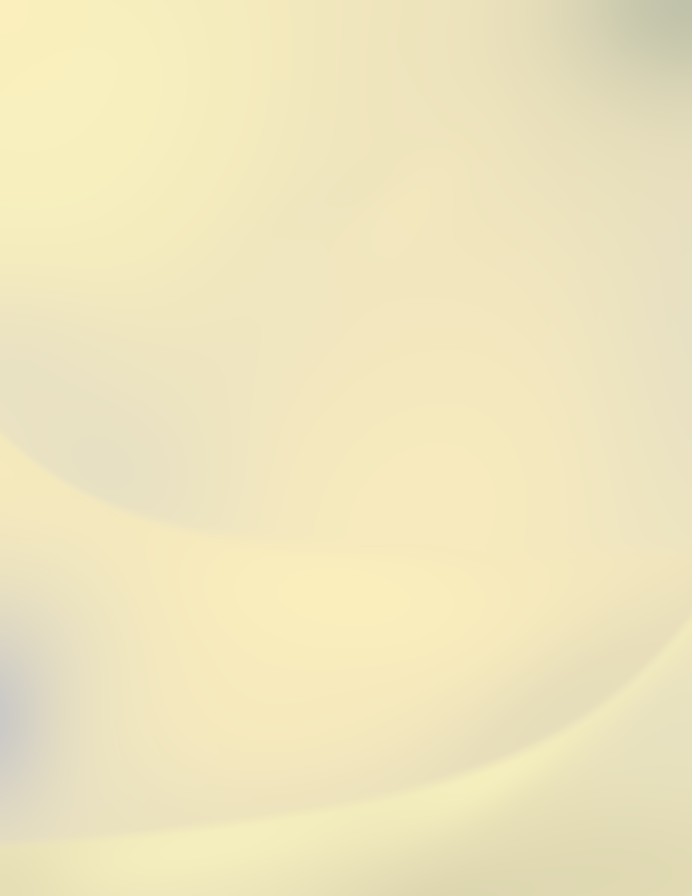
Give the GLSL for this background, as a WebGL 1 fragment shader.

```glsl
precision highp float;
// Soft cream backdrop: three overlapping satin sheets with curved hems.
// Each sheet is a base colour tinted by tilted Gaussian glows; the sheets
// are then layered with feathered edges along two analytic curves.

uniform vec2 u_resolution;

#define CREAM vec3(0.957, 0.910, 0.745)
#define BUTTER vec3(0.985, 0.937, 0.740)
#define LEMON vec3(0.970, 0.945, 0.745)
#define SAND vec3(0.890, 0.857, 0.725)
#define PEARL vec3(0.900, 0.875, 0.765)
#define SAGE vec3(0.745, 0.755, 0.660)
#define LILAC vec3(0.785, 0.780, 0.780)
#define KHAKI vec3(0.850, 0.825, 0.680)
#define HEM_SOFTNESS 0.007

// Gaussian falloff around a centre, with its axes turned by an angle.
float glow(vec2 p, vec2 center, vec2 radius, float angle) {
  float c = cos(angle), s = sin(angle);
  vec2 d = p - center;
  d = vec2(c * d.x + s * d.y, c * d.y - s * d.x) / radius;
  return exp(-dot(d, d));
}

// Height of the hem between the upper and middle sheets.
float upperHem(float x) {
  return 0.374 + 0.144 * exp(-5.2 * x) + 0.010 * x * x * x * x;
}

// Height of the hem between the middle and lower sheets.
float lowerHem(float x) {
  float x2 = x * x;
  return 0.057 + 0.05 * x + 0.075 * x2 + 0.13 * x2 * x2 * x2;
}

vec3 upperSheet(vec2 p) {
  vec3 c = CREAM;
  c = mix(c, SAND, 0.30 * glow(p, vec2(0.62, 0.98), vec2(0.30, 0.28), 0.0));
  c = mix(c, PEARL, 0.35 * glow(p, vec2(0.30, 0.60), vec2(0.30, 0.14), 0.7));
  // Yellow light from the upper left.
  c = mix(c, LEMON, 0.95 * glow(p, vec2(0.08, 0.88), vec2(0.32, 0.22), 0.35));
  c = mix(c, BUTTER, 0.70 * glow(p, vec2(0.0, 1.0), vec2(0.16, 0.13), 0.0));
  // Shade along the right side and in the corner.
  c = mix(c, PEARL, 0.90 * glow(p, vec2(1.04, 0.64), vec2(0.20, 0.34), 0.0));
  c = mix(c, SAND, 0.65 * glow(p, vec2(0.93, 0.92), vec2(0.24, 0.18), 0.0));
  c = mix(c, SAGE, 0.95 * glow(p, vec2(1.0, 1.0), vec2(0.17, 0.10), 0.0));
  // Shade behind the left hem, and warm light at the centre.
  c = mix(c, PEARL, 0.85 * glow(p, vec2(0.15, 0.48), vec2(0.19, 0.11), -0.3));
  c = mix(c, PEARL, 0.65 * glow(p, vec2(0.0, 0.59), vec2(0.17, 0.09), 0.0));
  c = mix(c, BUTTER, 0.35 * glow(p, vec2(0.62, 0.43), vec2(0.22, 0.13), 0.3));
  // A faint diagonal fold.
  c = mix(c, BUTTER, 0.20 * glow(p, vec2(0.60, 0.78), vec2(0.11, 0.05), 0.6));
  c = mix(c, SAND, 0.14 * glow(p, vec2(0.49, 0.78), vec2(0.10, 0.025), 0.35));
  return c;
}

vec3 middleSheet(vec2 p) {
  vec3 c = mix(CREAM, SAND, 0.15);
  c = mix(c, BUTTER, 0.90 * glow(p, vec2(0.50, 0.335), vec2(0.34, 0.11), -0.08));
  c = mix(c, BUTTER, 0.40 * glow(p, vec2(0.36, 0.21), vec2(0.20, 0.10), 0.0));
  c = mix(c, BUTTER, 0.35 * glow(p, vec2(0.02, 0.46), vec2(0.16, 0.06), -0.5));
  // Shade gathered above the lower hem.
  float lift = p.y - lowerHem(p.x);
  c = mix(c, SAND, 0.32 * exp(-lift * lift / 0.0025));
  c = mix(c, SAND, 0.75 * glow(p, vec2(0.82, 0.215), vec2(0.24, 0.075), 0.5));
  // Cool shadow at the left side.
  c = mix(c, PEARL, 0.65 * glow(p, vec2(0.07, 0.27), vec2(0.13, 0.12), 0.0));
  c = mix(c, PEARL, 0.55 * glow(p, vec2(0.04, 0.11), vec2(0.22, 0.09), 0.0));
  c = mix(c, LILAC, 0.95 * glow(p, vec2(-0.02, 0.20), vec2(0.095, 0.11), 0.0));
  return c;
}

vec3 lowerSheet(vec2 p) {
  vec3 c = mix(LEMON, SAND, 0.45);
  c = mix(c, LEMON, 0.60 * glow(p, vec2(0.30, 0.05), vec2(0.30, 0.035), 0.1));
  // Shade across the lower right.
  c = mix(c, KHAKI, 0.65 * glow(p, vec2(0.92, 0.03), vec2(0.30, 0.12), 0.0));
  c = mix(c, KHAKI, 0.75 * glow(p, vec2(0.64, -0.01), vec2(0.20, 0.055), 0.1));
  c = mix(c, PEARL, 0.60 * glow(p, vec2(1.0, 0.19), vec2(0.20, 0.10), 0.0));
  c = mix(c, KHAKI, 0.45 * glow(p, vec2(0.0, 0.01), vec2(0.12, 0.06), 0.0));
  // Light caught just under the hem.
  float drop = lowerHem(p.x) - p.y;
  float rim = exp(-drop * drop / 0.0009);
  c = mix(c, LEMON, 0.45 * rim * smoothstep(0.05, 0.4, p.x));
  c = mix(c, LEMON, 0.65 * glow(p, vec2(0.70, 0.13), vec2(0.13, 0.035), 0.35));
  return c;
}

void main() {
  vec2 p = gl_FragCoord.xy / u_resolution;

  // The upper hem melts away toward the right.
  float upperSoftness = mix(HEM_SOFTNESS, 0.018, smoothstep(0.05, 0.6, p.x));
  float upperMask = smoothstep(-upperSoftness, upperSoftness, p.y - upperHem(p.x));
  float lowerSoftness = HEM_SOFTNESS * (1.0 + 0.6 * p.x);
  float lowerMask = smoothstep(-lowerSoftness, lowerSoftness, lowerHem(p.x) - p.y);

  vec3 color = mix(middleSheet(p), upperSheet(p), upperMask);
  color = mix(color, lowerSheet(p), lowerMask);
  gl_FragColor = vec4(color, 1.0);
}
```
